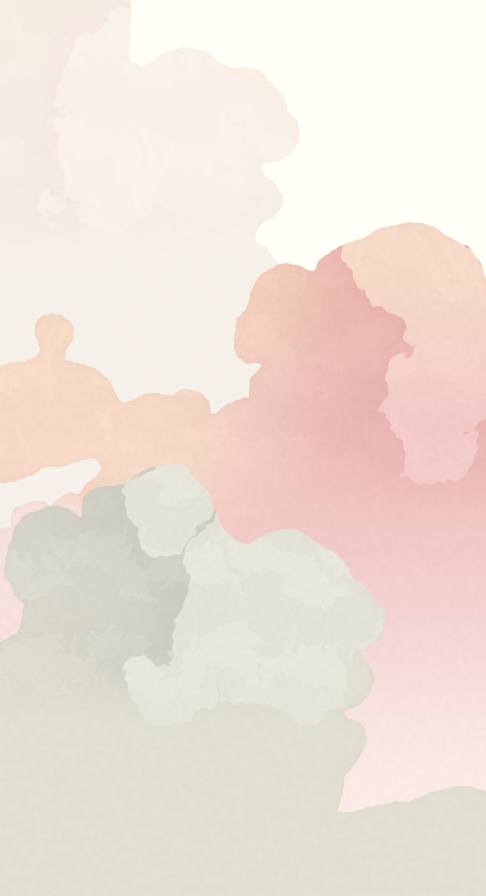
This background is drawn by a WebGL 2 fragment shader. Its source:

```glsl
#version 300 es
precision highp float;
uniform vec2 u_resolution;
out vec4 outColor;

#define EDGE_WOBBLE 0.0065
#define PATCH_WOBBLE 0.026
#define SHADOW_FALLOFF 11.0
#define GRAIN 0.022
#define BLOTCH 0.012
#define RIM 0.018
#define SKY vec3(1.0, 0.998, 0.968)
#define SAGE vec3(0.885, 0.877, 0.818)
#define ROSE vec3(0.938, 0.765, 0.755)
#define PEACH vec3(0.967, 0.860, 0.783)

// Cloud lobes: centre and radius, in canvas heights
const vec3 PALE_CLOUD[12] = vec3[12](
  vec3(.052, .935, .098), vec3(.215, .870, .074), vec3(.267, .876, .049),
  vec3(.302, .846, .031), vec3(.284, .779, .029), vec3(.260, .674, .059),
  vec3(.104, .740, .180), vec3(.117, .570, .195), vec3(.111, .990, .033),
  vec3(.247, .805, .049), vec3(.050, .440, .080), vec3(.052, .831, .143));
const vec3 ROSE_CLOUD[12] = vec3[12](
  vec3(.449, .681, .069), vec3(.484, .681, .060), vec3(.397, .688, .043),
  vec3(.326, .655, .048), vec3(.289, .626, .033), vec3(.391, .544, .111),
  vec3(.469, .479, .169), vec3(.543, .609, .078), vec3(.430, .271, .260),
  vec3(.055, .626, .021), vec3(.068, .630, .014), vec3(.055, .599, .014));
const vec3 PEACH_ARM[12] = vec3[12](
  vec3(.007, .529, .068), vec3(.052, .538, .062), vec3(.085, .542, .052),
  vec3(.169, .499, .060), vec3(.215, .544, .021), vec3(.247, .486, .052),
  vec3(.169, .427, .078), vec3(.130, .516, .039), vec3(.081, .427, .020),
  vec3(.039, .417, .023), vec3(.007, .349, .065), vec3(.280, .512, .046));
const vec3 SAGE_CLOUD[12] = vec3[12](
  vec3(.180, .408, .070), vec3(.128, .427, .034), vec3(.059, .375, .056),
  vec3(.169, .297, .143), vec3(.319, .329, .076), vec3(.371, .310, .049),
  vec3(.411, .301, .023), vec3(.384, .245, .031), vec3(.380, .172, .031),
  vec3(.234, .167, .154), vec3(.078, .167, .143), vec3(.508, .060, .065));

float disc(vec2 p, vec3 c) { return length(p - c.xy) - c.z; }

// Softly merged union of all lobes of a cloud
float cloud(vec2 p, vec3 lobes[12]) {
  float d = 1.0;
  for (int i = 0; i < 12; i++) {
    float e = disc(p, lobes[i]), h = max(0.008 - abs(d - e), 0.0);
    d = min(d, e) - h * h / 0.032;
  }
  return d;
}

float sunlit(vec2 p, vec3 a, vec3 b, vec3 c) {
  return min(disc(p, a), min(disc(p, b), disc(p, c)));
}

// Layered, rotated sines
vec2 ripple(vec2 p, float freq) {
  vec2 sum = vec2(0.0);
  float amp = 0.5;
  for (int i = 0; i < 5; i++) {
    sum += amp * sin(p.yx * freq + vec2(i, 2.0 + 1.7 * float(i)));
    p = mat2(0.8, 0.6, -0.6, 0.8) * p;
    freq *= 1.9;
    amp *= 0.6;
  }
  return sum;
}

vec2 hash2(vec2 p) {
  return fract(sin(vec2(dot(p, vec2(127.1, 311.7)), dot(p, vec2(269.5, 183.3)))) * 43758.5);
}

// Cellular noise: distance to the nearest seed
float cells(vec2 p) {
  vec2 id = floor(p), f = fract(p);
  float d = 2.0;
  for (int y = -1; y <= 1; y++)
    for (int x = -1; x <= 1; x++) {
      vec2 o = vec2(x, y);
      d = min(d, length(o + hash2(id + o) - f));
    }
  return d;
}

float cover(float d) {
  float w = 0.8 / u_resolution.y;
  return smoothstep(w, -w, d);
}

// Wash with a shadow gathered outside a lit patch
vec3 wash(vec3 base, vec3 deep, vec3 light, float d, float fade) {
  vec3 c = mix(base, deep, exp(-max(d, 0.0) * SHADOW_FALLOFF) * fade);
  return mix(c, light, smoothstep(0.002, -0.002, d));
}

vec3 layer(vec3 below, vec3 paint, float d, float rim) {
  paint -= rim * RIM * vec3(0.4, 1.0, 1.3) * exp(-abs(d) * 250.0);
  return mix(below, paint, cover(d));
}

void main() {
  vec2 p = gl_FragCoord.xy / u_resolution.y;
  vec2 q = p + EDGE_WOBBLE * ripple(p, 48.0);
  vec2 r = p + PATCH_WOBBLE * ripple(p + 0.3, 38.0);
  float blot = BLOTCH * (smoothstep(-0.05, 0.05, ripple(r, 55.0).x - 0.15) - 0.5);
  float grain = GRAIN * (0.6 * cells(p * 110.0) + 0.4 * cells(p * 230.0) - 0.45);
  vec3 color = SKY;

  // Pale cloud
  float lit = sunlit(r, vec3(.169, .896, .094), vec3(.247, .831, .078), vec3(.117, .805, .068));
  vec3 paint = mix(vec3(.966, .942, .922), vec3(.985, .943, .894), smoothstep(.72, .97, p.y));
  paint = wash(paint, vec3(.960, .912, .882), vec3(.974, .949, .912), lit, smoothstep(.70, .80, p.y) * smoothstep(.25, .08, p.x));
  paint += blot * 0.7 * smoothstep(.68, .78, p.y) + grain * 0.25;
  color = layer(color, paint, cloud(q, PALE_CLOUD), 0.4);

  // Rose cloud with its peach arm
  lit = sunlit(r, vec3(.475, .694, .081), vec3(.514, .596, .068), vec3(.475, .512, .052));
  paint = mix(vec3(.982, .920, .912), ROSE, smoothstep(.08, .50, p.y));
  paint = mix(paint, vec3(.948, .805, .730), smoothstep(.52, .68, p.y));
  paint = mix(paint, PEACH, smoothstep(.38, .16, p.x) * smoothstep(.36, .50, p.y));
  vec3 glow = mix(vec3(.950, .795, .790), vec3(.966, .855, .785), smoothstep(.50, .70, p.y));
  paint = wash(paint, vec3(.912, .705, .685), glow, lit, smoothstep(.40, .53, p.y) * smoothstep(.22, .40, p.x));
  paint = mix(paint, vec3(.972, .880, .862), smoothstep(.12, .07, p.x) * smoothstep(.46, .43, p.y));
  paint += blot * smoothstep(.42, .54, p.y) + grain;
  color = layer(color, paint, min(cloud(q, ROSE_CLOUD), cloud(q, PEACH_ARM)), 1.0);

  // Sage cloud resting on the ground wash
  lit = sunlit(r, vec3(.306, .316, .115), vec3(.195, .447, .055), vec3(.202, .238, .047));
  paint = mix(SAGE, vec3(.865, .860, .812), smoothstep(.20, .42, p.y));
  paint = wash(paint, vec3(.805, .805, .760), vec3(.902, .898, .856), lit, smoothstep(.19, .29, p.y) * smoothstep(.42, .24, p.x));
  paint += blot * 1.5 * smoothstep(.18, .27, p.y) + grain;
  color = layer(color, paint, min(cloud(q, SAGE_CLOUD), q.y - 0.10), 0.8);

  outColor = vec4(clamp(color, 0.0, 1.0), 1.0);
}
```
